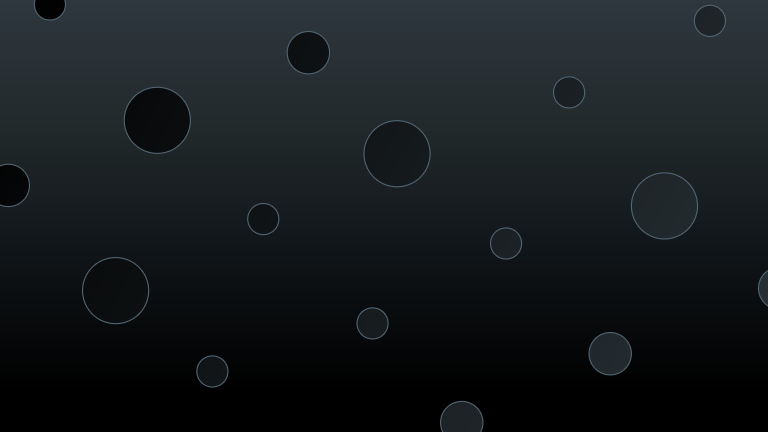
Write a Shadertoy shader that draws this background.

```glsl
// Thinly outlined discs scattered over a vertical slate-to-black gradient.
// Centres follow a jittered golden-ratio lattice; every disc is filled from one
// shared diagonal gradient, so discs are black at upper left and slate at right.

const int   DISC_COUNT   = 16;
const float GOLDEN_STEP  = 0.618;
const float FIRST_DEPTH  = 0.41;    // depth of the leftmost disc below the top
const float JITTER       = 0.07;    // full jitter range, in canvas heights

// Lengths are in canvas heights
const float RADIUS_LARGE  = 0.0765;
const float RADIUS_MEDIUM = 0.0490;
const float RADIUS_SMALL  = 0.0360;
const float LINE_WIDTH    = 0.0025;

// Background colours and the depths at which they occur
const vec3  SKY_TOP    = vec3(0.180, 0.215, 0.245);
const vec3  SKY_UPPER  = vec3(0.130, 0.160, 0.166);
const vec3  SKY_LOWER  = vec3(0.070, 0.090, 0.105);
const float UPPER_STOP = 0.30;
const float LOWER_STOP = 0.55;
const float BLACK_STOP = 0.90;

// Disc fill: brightness gained across and down the canvas
const vec3  FILL_TINT   = vec3(0.82, 1.00, 1.10);
const vec2  FILL_SLOPE  = vec2(0.155, 0.050);
const float FILL_OFFSET = -0.003;
const vec3  LINE_COLOR  = vec3(0.32, 0.40, 0.45);

vec2 hash2(float n) {
    return fract(sin(n * vec2(12.9, 78.2) + 1.7) * 437.5);
}

// Linear position of x between a and b, limited to 0..1
float ramp(float a, float b, float x) {
    return clamp((x - a) / (b - a), 0.0, 1.0);
}

vec3 background(float depth) {
    vec3 color = mix(SKY_TOP, SKY_UPPER, ramp(0.0, UPPER_STOP, depth));
    color = mix(color, SKY_LOWER, ramp(UPPER_STOP, LOWER_STOP, depth));
    return mix(color, vec3(0.0), ramp(LOWER_STOP, BLACK_STOP, depth));
}

float discRadius(int i) {
    if (i % 5 == 3 || i % 11 == 2) return RADIUS_LARGE;
    return i % 3 == 0 ? RADIUS_MEDIUM : RADIUS_SMALL;
}

vec2 discCenter(int i, float aspect) {
    float n = float(i);
    vec2 lattice = vec2(aspect * n / float(DISC_COUNT - 1),
                        fract(FIRST_DEPTH + GOLDEN_STEP * n));
    return lattice + JITTER * (hash2(n) - 0.5);
}

// Antialiased coverage from a signed distance
float coverage(float dist, float pixel) {
    return clamp(0.5 - dist / pixel, 0.0, 1.0);
}

void mainImage(out vec4 fragColor, in vec2 fragCoord) {
    float pixel  = 1.0 / iResolution.y;
    float aspect = iResolution.x * pixel;

    // Canvas position with y measured downward from the top
    vec2 p = vec2(fragCoord.x, iResolution.y - fragCoord.y) * pixel;

    vec3 color = background(p.y);
    float level = FILL_OFFSET + dot(FILL_SLOPE, vec2(p.x / aspect, p.y));
    vec3 fill = FILL_TINT * max(level, 0.0);

    // Fill each disc, then draw its outline
    for (int i = 0; i < DISC_COUNT; i++) {
        float dist = length(p - discCenter(i, aspect)) - discRadius(i);
        color = mix(color, fill, coverage(dist, pixel));
        color = mix(color, LINE_COLOR, coverage(abs(dist) - 0.5 * LINE_WIDTH, pixel));
    }

    fragColor = vec4(color, 1.0);
}
```
